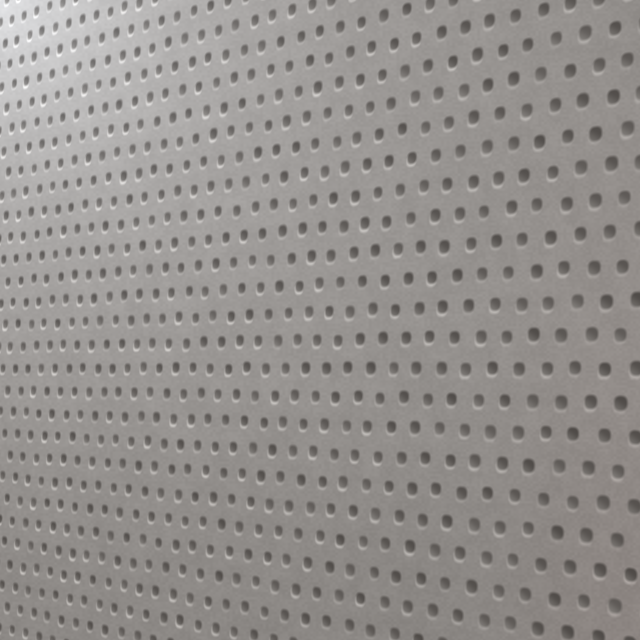
Reproduce this texture procedurally as a WebGL 2 fragment shader.

```glsl
#version 300 es
precision highp float;
// Perforated grey metal sheet seen at an angle: staggered punched holes that
// shrink toward the left. Canvas points are projected onto the sheet, then a
// repeated cell draws each hole with inner shading and a lit lower lip.

uniform vec2 u_resolution;
out vec4 fragColor;

// Projection of the sheet
const float HORIZON_Y = 0.4245;      // height of the one level row
const float VANISH_X = 1.661;        // vanishing point, left of the canvas
const float ROW_SLOPE = 0.0203;      // row pitch per unit of distance
const float COLUMN_SCALE = 143.0;    // columns compress as 1 / distance
const float COLUMN_PHASE = 53.85;
const float LEAN = 0.062;            // column tilt at the left edge
const float LEAN_FALLOFF = 0.038;    // loss of tilt toward the right

// Holes, in cell units unless noted
const vec2 HOLE_RADIUS = vec2(0.205, 0.205);
const vec2 LIP_SHIFT = vec2(-0.12, -0.48);  // in hole radii
const float JITTER = 0.045;
const float SIZE_VARIATION = 0.12;
const float EDGE_SOFTNESS = 0.0032;  // canvas units

// Colours and light
const vec3 SHEET = vec3(0.556, 0.540, 0.526);
const vec3 GLOW = vec3(0.335, 0.355, 0.378);
const vec3 HOLE_DARK = vec3(0.325, 0.308, 0.295);
const vec3 HOLE_FLOOR = vec3(0.450, 0.435, 0.420);
const vec3 LIP_LIGHT = vec3(0.17, 0.17, 0.168);
const float GLOW_FALLOFF = 2.9;
const float GRAIN = 0.028;
const float MOTTLE = 0.022;

float hash(vec2 p) {
    vec3 q = fract(vec3(p.xyx) * 0.1031);
    q += dot(q, q.yzx + 33.33);
    return fract((q.x + q.y) * q.z);
}

float valueNoise(vec2 p) {
    vec2 cell = floor(p);
    vec2 f = fract(p);
    f = f * f * (3.0 - 2.0 * f);
    float low = mix(hash(cell), hash(cell + vec2(1, 0)), f.x);
    float high = mix(hash(cell + vec2(0, 1)), hash(cell + vec2(1, 1)), f.x);
    return mix(low, high, f.y);
}

// Signed distance to a slightly squared disc of unit radius
float roundedDisc(vec2 p) {
    vec2 a = abs(p);
    return pow(pow(a.x, 2.5) + pow(a.y, 2.5), 0.4) - 1.0;
}

// Sheet coordinates in columns and rows; z is the distance to vanishing
vec3 project(vec2 p) {
    float rise = p.y - HORIZON_Y;
    float uprightX = p.x - rise * (LEAN - LEAN_FALLOFF * p.x);
    float depth = p.x + VANISH_X;
    float column = COLUMN_PHASE - COLUMN_SCALE / (uprightX + VANISH_X);
    return vec3(column, rise / (ROW_SLOPE * depth), depth);
}

void main() {
    vec2 p = gl_FragCoord.xy / u_resolution;
    vec3 sheet = project(p);

    // Staggered cells: odd rows move by half a column
    float row = round(sheet.y);
    float column = sheet.x + 0.5 * mod(row, 2.0);
    vec2 id = vec2(round(column), row) + 100.0;
    vec2 local = vec2(column, sheet.y) + 100.0 - id;
    vec2 wander = vec2(hash(id), hash(id + 41.7)) - 0.5;
    float size = 1.0 + SIZE_VARIATION * (hash(id + 17.3) - 0.5);
    vec2 q = (local - 2.0 * JITTER * wander) / (HOLE_RADIUS * size);

    // Sheet lit from the upper left corner, with mottling and fine grain
    float glow = exp(-GLOW_FALLOFF * distance(p, vec2(0.0, 1.0)));
    vec3 color = SHEET + GLOW * glow;
    color -= 0.025 * (1.0 - smoothstep(0.0, 0.5, p.y));
    color.r += 0.012 * smoothstep(0.7, 1.0, p.x) * (1.0 - p.y);
    color += MOTTLE * (valueNoise(p * 38.0) - 0.5);
    color += GRAIN * (valueNoise(p * vec2(230.0, 260.0)) - 0.5);

    // Edge width in hole radii, at least one pixel
    float radius = HOLE_RADIUS.y * ROW_SLOPE * sheet.z;
    float soft = max(EDGE_SOFTNESS, 1.0 / u_resolution.y) / radius;
    float hole = 1.0 - smoothstep(-soft, soft, roundedDisc(q));
    float lip = 1.0 - smoothstep(-soft, soft, roundedDisc(q - LIP_SHIFT));

    // Bright lower lip, uneven from hole to hole and fainter to the right
    float lipStrength = mix(0.4, 1.5, hash(id + 73.1)) * mix(1.2, 0.45, p.x);
    color += LIP_LIGHT * lip * lipStrength;

    // Hole: deep shade at the upper right, lighter floor at the lower left
    float floorLight = smoothstep(-0.5, 1.1, dot(q, vec2(-0.5, -0.8)));
    vec3 inside = mix(HOLE_DARK, HOLE_FLOOR, floorLight);
    inside += GLOW * glow * 0.6 + 0.07 * (hash(id + 9.2) - 0.5);
    color = mix(color, inside, hole * 0.95);

    fragColor = vec4(clamp(color, 0.0, 1.0), 1.0);
}
```
